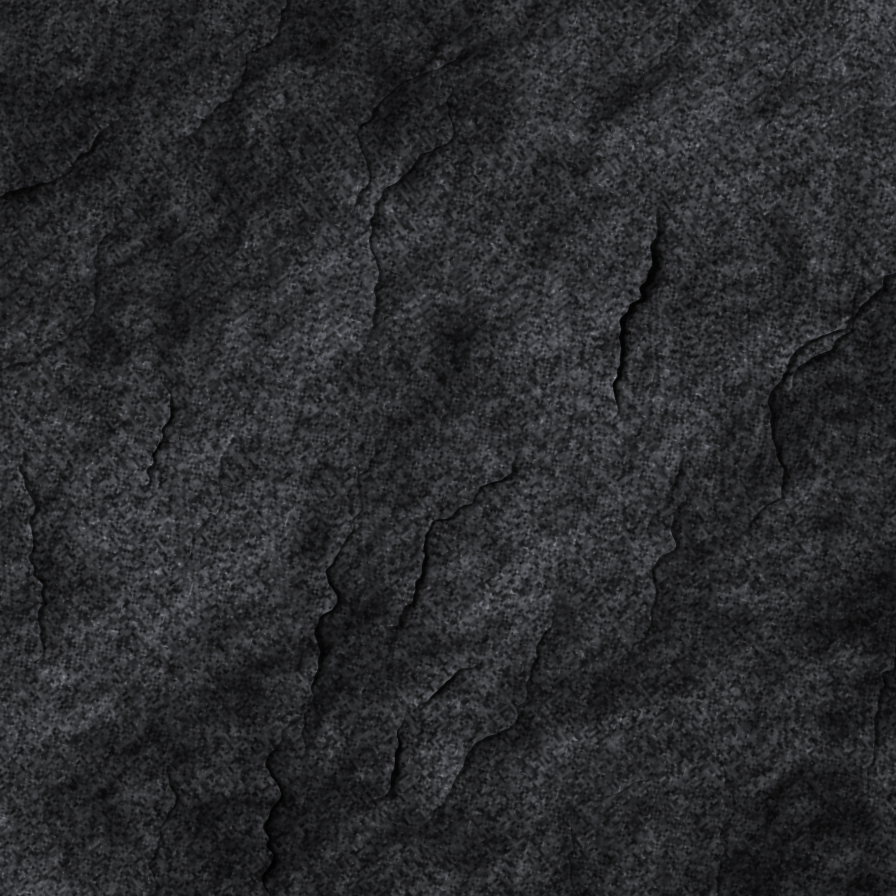
Reproduce this texture procedurally as a Shadertoy shader.

```glsl
// Dark slate: a rough, nearly black stone face with diagonal split ledges.
// Layered value noise gives blotches, relief and grain; a loop over a jittered
// grid adds wobbling ledges, each with a cast shadow and a pale upper face.

const vec3  STONE_TINT     = vec3(0.98, 0.99, 1.05);
const float BASE_TONE      = 0.163;
const float BLOTCH_SCALE   = 5.0;
const float BLOTCH_GAIN    = 0.22;
const float RELIEF_SCALE   = 12.0;
const float RELIEF_GAIN    = 0.30;
const float MOTTLE_SCALE   = 34.0;
const float MOTTLE_GAIN    = 0.15;
const float GRAIN_SCALE    = 330.0;
const float GRAIN_GAIN     = 0.19;
const float GRIT_GAIN      = 0.07;
const float SPECK_GAIN     = 0.10;
const float LEDGE_GRID     = 5.0;
const float LEDGE_DARKNESS = 0.92;
const float RIM_GAIN       = 0.045;
const vec2  LIGHT_DIR      = vec2(-0.8, 0.6);
const mat2  TILT           = mat2(0.8, -0.6, 0.6, 0.8);

float hash(vec2 p) {
    return fract(sin(dot(p, vec2(127.1, 311.7))) * 43758.5453);
}

float noise(vec2 p) {
    vec2 cell = floor(p), f = fract(p);
    f = f * f * (3.0 - 2.0 * f);
    float low  = mix(hash(cell), hash(cell + vec2(1, 0)), f.x);
    float high = mix(hash(cell + vec2(0, 1)), hash(cell + vec2(1, 1)), f.x);
    return mix(low, high, f.y);
}

float fbm(vec2 p) {
    float sum = 0.0, gain = 0.5;
    for (int i = 0; i < 5; i++) {
        sum += gain * noise(p);
        p = mat2(1.6, 1.2, -1.2, 1.6) * p + 17.3;
        gain *= 0.5;
    }
    return sum;
}

// One ledge: x is shadow, y is the lit face above it
vec2 ledge(vec2 p, vec2 cell) {
    float seed = 11.0 + cell.x * 7.0 + cell.y * 43.0;
    vec2 jitter = vec2(hash(vec2(seed, 1.0)), hash(vec2(seed, 2.0)));
    vec2 offset = p - (cell + jitter) / LEDGE_GRID;
    float angle = mix(0.6, 1.6, hash(vec2(seed, 3.0)));
    float reach = mix(0.07, 0.23, hash(vec2(seed, 4.0)));
    float weight = mix(0.35, 1.0, hash(vec2(seed, 5.0)));

    // Coordinates along the ledge and across it, bent by noise
    vec2 dir = vec2(cos(angle), sin(angle));
    float along = dot(offset, dir);
    float across = dot(offset, vec2(dir.y, -dir.x));
    across += 0.075 * (noise(vec2(along * 9.0, seed)) - 0.5);
    across += 0.024 * (noise(vec2(along * 30.0, seed + 200.0)) - 0.5);
    across += 0.007 * (noise(vec2(along * 100.0, seed + 400.0)) - 0.5);
    across += 0.004 * (noise(p * 90.0) - 0.5);

    float taper = smoothstep(1.0, 0.4, abs(along) / reach);
    float breakup = noise(vec2(along * 17.0, seed + 600.0));
    float width = 0.0016 + 0.0095 * weight * breakup * taper;
    float side = smoothstep(-0.0014, 0.0008, across);
    float below = max(across, 0.0);
    float shadow = exp(-below * below / (width * width)) + 0.3 * exp(-below / 0.02);
    float above = max(-across, 0.0);
    float rim = (exp(-above / 0.005) + 0.5 * exp(-above / 0.025)) * (1.0 - side);
    float strength = taper * weight * smoothstep(-0.25, 0.4, breakup);
    return strength * vec2(min(shadow, 1.0) * side, rim);
}

void mainImage(out vec4 fragColor, in vec2 fragCoord) {
    vec2 p = fragCoord / iResolution.y;

    // Cloudy blotches and finer mottling, stretched along the split direction
    vec2 warp = 0.05 * vec2(noise(p * 9.0), noise(p * 9.0 + 31.0));
    vec2 slant = TILT * (p + warp) * vec2(0.8, 1.2);
    float blotch = fbm(slant * BLOTCH_SCALE + 5.0) - 0.484;
    float mottle = fbm(slant * MOTTLE_SCALE + 50.0) - 0.484;

    // Side-lit relief of the rough surface
    vec2 rough = slant * RELIEF_SCALE;
    float relief = fbm(rough) - fbm(rough + TILT * LIGHT_DIR * 0.16);

    // Sandy grain, turned off the pixel axes, with bright mineral specks
    vec2 sand = TILT * p * GRAIN_SCALE;
    float grain = noise(sand) - 0.5;
    float grit = noise(TILT * sand * 0.5 + 70.0) - 0.5;
    float speck = smoothstep(0.78, 0.97, noise(TILT * sand * 0.75 + 140.0));

    // Gather all ledges, keeping the strongest shadow and lit face
    vec2 split = vec2(0.0);
    for (float y = 0.0; y < LEDGE_GRID; y++) {
        for (float x = 0.0; x < LEDGE_GRID; x++) {
            split = max(split, ledge(p, vec2(x, y)));
        }
    }

    float tone = BASE_TONE + BLOTCH_GAIN * blotch + RELIEF_GAIN * relief;
    tone += MOTTLE_GAIN * mottle + RIM_GAIN * split.y;
    float contrast = clamp(tone / BASE_TONE, 0.5, 1.5);
    tone += contrast * (GRAIN_GAIN * grain + GRIT_GAIN * grit + SPECK_GAIN * speck);
    tone = max(tone, 0.04) * (1.0 - LEDGE_DARKNESS * split.x);
    fragColor = vec4(tone * STONE_TINT, 1.0);
}
```
